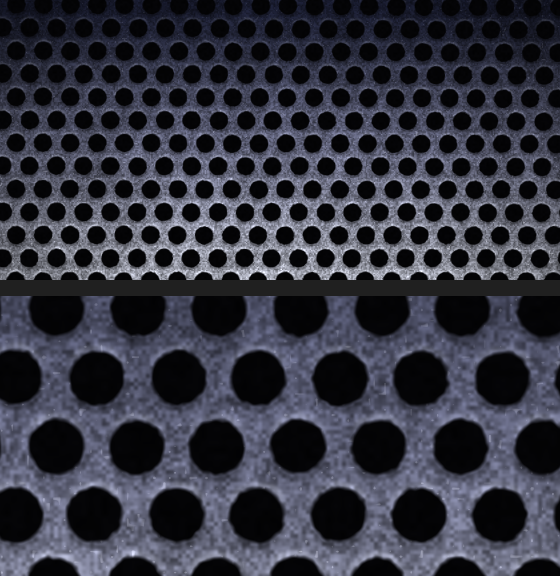
Top, the full canvas; bottom, a detail of the centre.
Write a Shadertoy shader that draws this texture.

```glsl
// Perforated dark steel sheet: staggered round holes, grainy metal lit from below.

const float ROW_STEP = 0.0823;     // row spacing, in canvas heights
const float FIRST_ROW = 0.0167;    // depth of the top row
const float FIRST_COLUMN = 0.0573; // first hole of the even rows
const float HOLE_RADIUS = 0.0328;

const vec3 HOLE_COLOR = vec3(0.012, 0.012, 0.018);
const vec3 SHADE_COLOR = vec3(0.075, 0.085, 0.150);
const vec3 STEEL_COLOR = vec3(0.355, 0.365, 0.455);
const vec3 LIT_COLOR = vec3(0.600, 0.610, 0.655);

float hash(vec2 p) {
    vec3 q = fract(vec3(p.xyx) * 0.1031);
    q += dot(q, q.yzx + 33.33);
    return fract((q.x + q.y) * q.z);
}

float valueNoise(vec2 p) {
    vec2 cell = floor(p);
    vec2 f = fract(p);
    f = f * f * (3.0 - 2.0 * f);
    float low = mix(hash(cell), hash(cell + vec2(1.0, 0.0)), f.x);
    float high = mix(hash(cell + vec2(0.0, 1.0)), hash(cell + 1.0), f.x);
    return mix(low, high, f.y);
}

// Offset from the closest hole centre; y points down and pitch is the column spacing.
vec2 nearestHole(vec2 p, float pitch) {
    float middleRow = floor((p.y - FIRST_ROW) / ROW_STEP + 0.5);
    vec2 nearest = vec2(1.0);
    for (int i = -1; i <= 1; i++) {
        float row = middleRow + float(i);
        float start = FIRST_COLUMN + 0.5 * pitch * mod(row, 2.0);
        float column = floor((p.x - start) / pitch + 0.5);
        vec2 center = vec2(start + column * pitch, FIRST_ROW + row * ROW_STEP);
        vec2 id = vec2(column, row) + 40.0;
        center += 0.0022 * (vec2(hash(id), hash(id + 17.0)) - 0.5);
        vec2 offset = p - center;
        if (dot(offset, offset) < dot(nearest, nearest)) nearest = offset;
    }
    return nearest;
}

// Light falls off toward the top and slightly toward both sides.
vec3 sheetColor(float depth, float side) {
    vec3 color = mix(SHADE_COLOR, STEEL_COLOR, smoothstep(-0.05, 0.58, depth));
    color = mix(color, LIT_COLOR, smoothstep(0.45, 1.05, depth));
    return color * (1.06 - 0.32 * side * side);
}

void mainImage(out vec4 fragColor, in vec2 fragCoord) {
    float pixel = 1.0 / iResolution.y;
    vec2 p = vec2(fragCoord.x, iResolution.y - fragCoord.y) * pixel;
    float side = 2.0 * fragCoord.x / iResolution.x - 1.0;

    // Slight perspective: upper rows tilt and columns narrow downward
    vec2 plate = p - vec2(0.0, 0.0052 * p.x * (1.0 - p.y));
    float pitch = mix(0.0971, 0.0959, p.y);
    vec2 offset = nearestHole(plate, pitch);
    float roughness = (valueNoise(p * 130.0) - 0.5) * 0.0028;
    float edge = length(offset) - HOLE_RADIUS + roughness;
    float upward = -offset.y / max(length(offset), 0.001);

    // Metal with fine grain and broad stains
    float grain = 0.6 * valueNoise(p * 210.0) + 0.4 * valueNoise(p * 105.0 + 31.0) - 0.5;
    float stain = valueNoise(p * 9.0 + 5.0) - 0.5;
    vec3 color = sheetColor(p.y, side);
    color *= 1.0 + 0.85 * grain + 0.22 * stain;

    // Bright upper lip, shaded lower lip and stray sparkles
    float lip = exp(-pow((edge - 0.004) / 0.0045, 2.0));
    float catchLight = lip * smoothstep(0.1, 0.95, upward);
    float strength = 0.35 + 0.9 * valueNoise(p * 75.0 + 11.0);
    color += catchLight * strength * mix(0.10, 0.22, p.y) * vec3(0.95, 0.97, 1.0);
    color *= 1.0 - 0.28 * lip * smoothstep(0.0, 1.0, -upward);
    float sparkle = smoothstep(0.86, 1.0, valueNoise(p * 160.0 + 71.0));
    color += sparkle * mix(0.07, 0.22, p.y);

    // Dark holes with soft edges
    float softness = max(0.0032, pixel);
    vec3 hole = HOLE_COLOR * (0.7 + 0.9 * valueNoise(p * 120.0 + 91.0));
    color = mix(hole, color, smoothstep(-softness, softness, edge));
    fragColor = vec4(clamp(color, 0.0, 1.0), 1.0);
}
```
